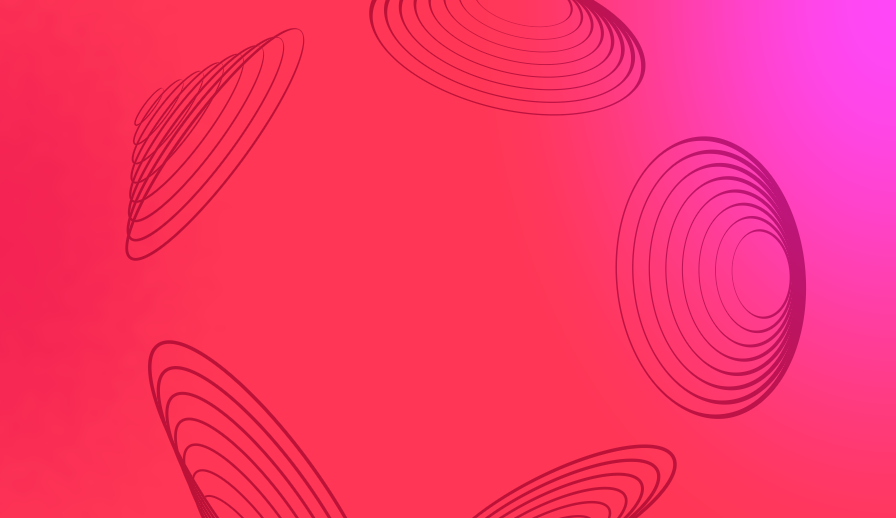
A WebGL 2 fragment shader for this background:

```glsl
#version 300 es
precision highp float;
// Nested tilted ellipse outlines on a coral field with a magenta corner glow.
uniform vec2 u_resolution;
out vec4 fragColor;

const vec3 CORAL = vec3(1.0, 0.213, 0.335);
const vec3 CRIMSON = vec3(0.955, 0.135, 0.325);
const vec3 MAGENTA = vec3(1.0, 0.28, 0.97);
const vec3 LINE_TINT = vec3(0.74, 0.33, 0.66);  // multiplies the field
const vec2 GLOW_REACH = vec2(0.845, 1.18);
const vec2 SHADE_CENTER = vec2(0.0, 0.53);
const vec2 SHADE_REACH = vec2(0.48, 0.75);
const float MOTTLE_SCALE = 26.0;
const float MOTTLE_AMOUNT = 0.12;
const int RING_COUNT = 8;
const float LIGHT_STROKE = 0.3;   // thin side relative to thick side
const float INNER_STROKE = 0.5;   // innermost ring relative to outermost

mat2 rotation(float angle) {
    float c = cos(angle), s = sin(angle);
    return mat2(c, s, -s, c);
}

vec2 hashGradient(vec2 cell) {
    float h = fract(sin(dot(cell, vec2(127.1, 311.7))) * 43758.5);
    return vec2(cos(6.2832 * h), sin(6.2832 * h));
}

float gradientNoise(vec2 p) {
    vec2 i = floor(p), f = fract(p);
    vec2 u = f * f * f * (f * (f * 6.0 - 15.0) + 10.0);
    vec2 e = vec2(1.0, 0.0);
    float low = mix(dot(hashGradient(i), f),
                    dot(hashGradient(i + e.xy), f - e.xy), u.x);
    float high = mix(dot(hashGradient(i + e.yx), f - e.yx),
                     dot(hashGradient(i + e.xx), f - e.xx), u.x);
    return mix(low, high, u.y);
}

// Coral base, crimson shade at the left, magenta glow in the upper right.
vec3 field(vec2 p, float aspect) {
    float mottle = gradientNoise(p * MOTTLE_SCALE) * MOTTLE_AMOUNT;
    float shadeDistance = length((p - SHADE_CENTER) / SHADE_REACH) + mottle;
    float glowDistance = length((p - vec2(aspect, 1.0)) / GLOW_REACH);
    vec3 color = mix(CRIMSON, CORAL, smoothstep(0.0, 1.0, shadeDistance));
    return mix(MAGENTA, color, smoothstep(0.0, 1.0, glowDistance));
}

// Ellipses shrinking from the outer to the inner center; the stroke is
// thickest on the side facing heavyAngle.
float rings(vec2 p, vec2 outerCenter, vec2 radii, float tilt,
            vec2 innerCenter, float innerScale,
            float heavyAngle, float stroke) {
    float pixel = 1.0 / u_resolution.y;
    mat2 turn = rotation(-tilt);
    vec2 heavy = turn * vec2(cos(heavyAngle), sin(heavyAngle));
    float ink = 0.0;
    for (int i = 0; i < RING_COUNT; i++) {
        float k = float(i) / float(RING_COUNT - 1);
        vec2 q = turn * (p - mix(outerCenter, innerCenter, k));
        vec2 r = radii * mix(1.0, innerScale, k);
        vec2 slope = q / (r * r);
        float steepness = max(length(slope), 1e-4);
        float f = length(q / r);
        float d = abs(f * (f - 1.0) / steepness);
        float facing = smoothstep(-1.0, 0.3, dot(slope / steepness, heavy));
        float width = stroke * mix(LIGHT_STROKE, 1.0, facing)
                    * mix(1.0, INNER_STROKE, k);
        float cover = clamp((0.5 * width - d) / pixel + 0.5, 0.0, 1.0);
        ink = max(ink, cover * min(1.0, width / pixel));
    }
    return ink;
}

void main() {
    vec2 p = gl_FragCoord.xy / u_resolution.y;
    vec3 color = field(p, u_resolution.x / u_resolution.y);

    // Right, top, upper left, lower left and bottom groups.
    float ink = rings(p, vec2(1.3705, 0.464), vec2(0.18, 0.269), 0.09,
                      vec2(1.47, 0.471), 0.314, 0.0, 0.0095);
    ink = max(ink, rings(p, vec2(0.979, 0.922), vec2(0.269, 0.132), -0.246,
                         vec2(1.009, 1.0), 0.36, 1.4, 0.0085));
    ink = max(ink, rings(p, vec2(0.4155, 0.722), vec2(0.274, 0.06), 0.93,
                         vec2(0.288, 0.794), 0.16, 3.9, 0.0055));
    ink = max(ink, rings(p, vec2(0.516, 0.043), vec2(0.359, 0.103), 2.199,
                         vec2(0.473, -0.096), 0.3, 2.0, 0.0068));
    ink = max(ink, rings(p, vec2(1.07, 0.0), vec2(0.258, 0.083), 0.471,
                         vec2(1.0135, -0.092), 0.3, 0.5, 0.0068));

    fragColor = vec4(color * mix(vec3(1.0), LINE_TINT, ink), 1.0);
}
```
